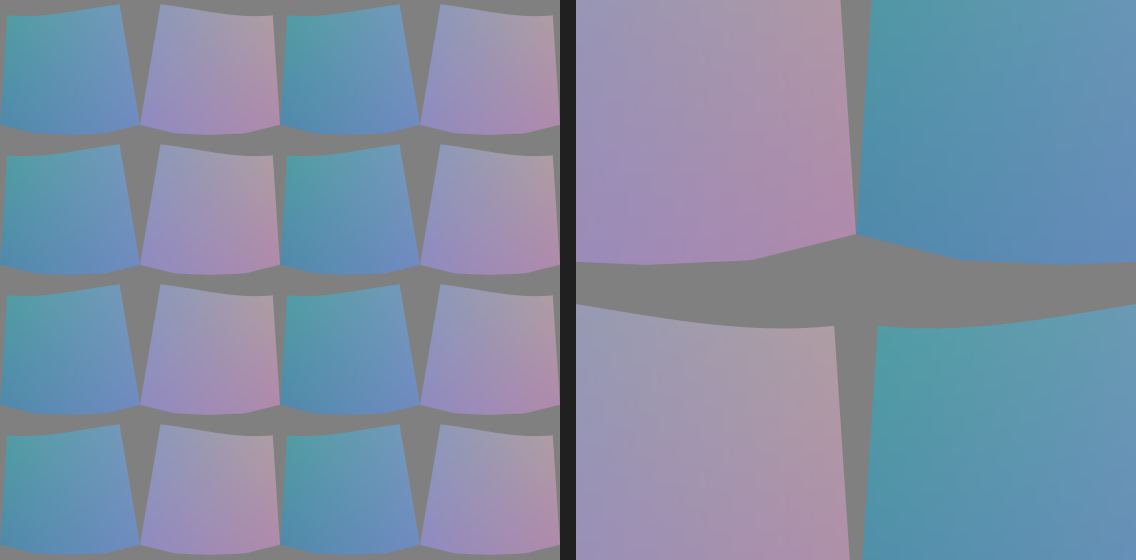
Left: the whole. Right: its middle third, enlarged.
A WebGL 2 fragment shader for this pattern:

```glsl
#version 300 es
precision highp float;

uniform vec2 u_resolution;
out vec4 fragColor;

const float CELLS = 4.0; // patches per side; neighbours mirror in pairs
const vec3 GROUND = vec3(0.502, 0.502, 0.506);
const vec3 TOP_OUTER = vec3(0.315, 0.615, 0.64);
const vec3 TOP_INNER = vec3(0.445, 0.60, 0.725);
const vec3 LOW_OUTER = vec3(0.31, 0.54, 0.67);
const vec3 LOW_INNER = vec3(0.44, 0.545, 0.755);

// Wavy upper rim, rising toward the inner corner
float upperRim(float x) {
  float t = clamp((x - 0.052) / 0.802, 0.0, 1.0);
  return 0.891 + t * (-0.087 + t * (0.321 - 0.156 * t));
}

// Faceted lower rim, deepest in the middle
float lowerRim(float x) {
  float d = abs(2.0 * x - 1.0);
  return max(0.036 + 0.022 * d, 0.124 * d - 0.015);
}

// Straight slanted sides: x is the outer side, y the inner side
vec2 sideLimits(float y) {
  float rise = y - 0.109;
  return vec2(0.0665 * rise, 1.0 - 0.17 * rise);
}

// Four-corner blend; the mirrored patch swaps its red balance
vec3 patchColor(vec2 uv, bool mirrored) {
  vec3 low = mix(LOW_OUTER, LOW_INNER, uv.x);
  vec3 high = mix(TOP_OUTER, TOP_INNER, uv.x);
  vec3 color = mix(low, high, uv.y);
  if (mirrored) color.r = 1.0 - color.r;
  return color;
}

float coverage(float inside, float pixel) {
  return clamp(inside / pixel + 0.5, 0.0, 1.0);
}

void main() {
  vec2 grid = gl_FragCoord.xy / u_resolution * CELLS;
  float pixel = CELLS / min(u_resolution.x, u_resolution.y);

  // Fold each pair of cells onto one patch
  bool mirrored = mod(grid.x, 2.0) >= 1.0;
  vec2 p = fract(grid);
  if (mirrored) p.x = 1.0 - p.x;

  vec2 sides = sideLimits(p.y);
  vec2 rims = vec2(lowerRim(p.x), upperRim(p.x));

  // Signed depth inside the nearest boundary
  float horizontal = min(p.x - sides.x, sides.y - p.x);
  float vertical = min(p.y - rims.x, rims.y - p.y);
  float mask = coverage(min(horizontal, vertical), pixel);

  vec2 uv = vec2((p.x - sides.x) / (sides.y - sides.x),
                 (p.y - rims.x) / (rims.y - rims.x));
  vec3 color = patchColor(clamp(uv, 0.0, 1.0), mirrored);
  fragColor = vec4(mix(GROUND, color, mask), 1.0);
}
```
